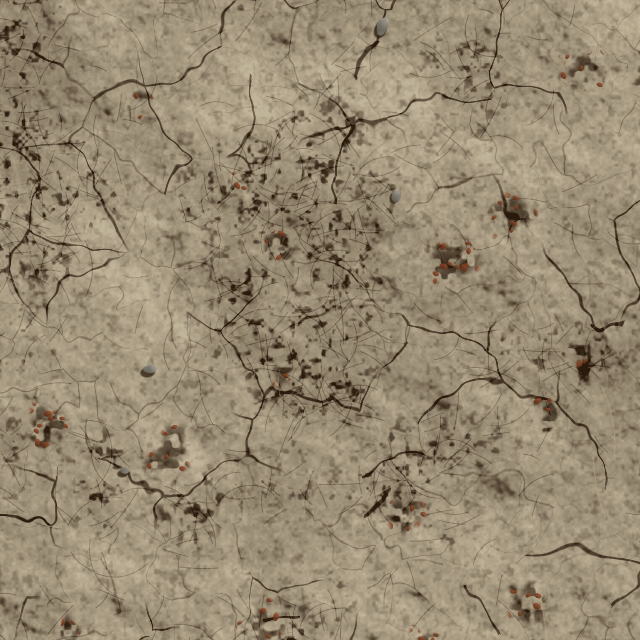
A Shadertoy shader for this texture:

```glsl
const vec3 DARK_SOIL = vec3(0.16, 0.10, 0.045);
const vec3 PALE_SOIL = vec3(0.69, 0.64, 0.54);
const vec3 STRAW = vec3(0.72, 0.65, 0.52);
const vec3 RUST = vec3(0.47, 0.23, 0.12);
const vec3 STONE = vec3(0.56, 0.54, 0.49);
const vec2 LIGHT = vec2(0.6, 0.8);
const float BASE_TONE = 0.91;
const float RELIEF = 1.5;
const float GRAIN = 0.24;
const float CRACK_CELLS = 8.0;
const float CRACK_WIDTH = 0.0017;
const float FINE_CELLS = 17.0;
const float FINE_WIDTH = 0.0009;
const float CLUMP_GRID = 5.0;
const float CHIP_GRID = 65.0;
const float STONE_GRID = 7.0;
const float SOFTNESS = 0.0012;

vec2 hash2(vec2 p) {
    vec3 q = fract(p.xyx * vec3(0.1031, 0.1030, 0.0973));
    q += dot(q, q.yzx + 33.33);
    return fract((q.xx + q.yz) * q.zy);
}

float noise(vec2 p) {
    vec2 i = floor(p), f = fract(p);
    f = f * f * (3.0 - 2.0 * f);
    float low = mix(hash2(i).x, hash2(i + vec2(1, 0)).x, f.x);
    float high = mix(hash2(i + vec2(0, 1)).x, hash2(i + vec2(1, 1)).x, f.x);
    return mix(low, high, f.y);
}

float fbm(vec2 p) {
    float sum = 0.0, amp = 0.5;
    for (int i = 0; i < 5; i++) {
        sum += amp * noise(p);
        p = mat2(1.6, 1.2, -1.2, 1.6) * p + 17.3;
        amp *= 0.52;
    }
    return sum;
}

float litterAt(vec2 uv) {
    return smoothstep(0.48, 0.74, 0.65 * noise(uv * 4.5 + 31.0) + 0.35 * noise(uv * 13.0 + 7.0));
}

// Voronoi borders; each border gets its own random width
float cracks(vec2 uv, float cells, float width, float soft) {
    vec2 p = uv * cells, base = floor(p), nearest = vec2(0), nearId = vec2(0);
    float best = 9.0;
    for (int k = 0; k < 9; k++) {
        vec2 id = base + vec2(k % 3 - 1, k / 3 - 1);
        vec2 d = id + hash2(id + cells) - p;
        if (dot(d, d) < best) { best = dot(d, d); nearest = d; nearId = id; }
    }
    float ink = 0.0;
    for (int k = 0; k < 25; k++) {
        vec2 id = nearId + vec2(k % 5 - 2, k / 5 - 2);
        if (id == nearId) continue;
        vec2 d = id + hash2(id + cells) - p;
        float edge = dot(0.5 * (nearest + d), normalize(d - nearest)) / cells;
        float strength = hash2((id + nearId) * 1.7 + 91.0).x;
        float w = width * (0.25 + 1.1 * strength);
        ink = max(ink, smoothstep(w + soft, w - soft, edge) * smoothstep(0.2, 0.6, strength));
    }
    return ink;
}

// Bent strands scattered on a grid; litterBias 1 keeps them inside litter
float strands(vec2 uv, float grid, float halfLen, float width, float chance, float litterBias, float seed, float soft) {
    vec2 p = uv * grid + seed, base = floor(p);
    float ink = 0.0;
    for (int k = 0; k < 9; k++) {
        vec2 id = base + vec2(k % 3 - 1, k / 3 - 1);
        vec2 spot = id + hash2(id), rnd = hash2(id + 53.0);
        float density = mix(1.0, litterAt((spot - seed) / grid), litterBias);
        if (hash2(id + 19.0).x > chance * density) continue;
        float angle = 6.2832 * rnd.x;
        vec2 axis = vec2(cos(angle), sin(angle)), d = p - spot;
        vec2 q = vec2(dot(d, axis), dot(d, vec2(-axis.y, axis.x)));
        q.y += (rnd.y - 0.5) * 0.9 * q.x * q.x;
        q.x = max(abs(q.x) - halfLen * (0.4 + 0.6 * rnd.y), 0.0);
        ink = max(ink, smoothstep(width + soft, width - soft, length(q) / grid));
    }
    return ink;
}

// Ragged heaps of debris: strength at a point
float clumps(vec2 uv) {
    vec2 p = uv * CLUMP_GRID, base = floor(p);
    float heap = 0.0;
    for (int k = 0; k < 9; k++) {
        vec2 id = base + vec2(k % 3 - 1, k / 3 - 1), rnd = hash2(id + 71.0);
        float radius = rnd.x < 0.6 ? 0.08 + 0.13 * rnd.y : 0.001;
        heap = max(heap, 1.0 - length(p - id - hash2(id + 5.0)) / radius);
    }
    return heap;
}

// Oval pieces: x is coverage, y is shading across the piece
vec2 pieces(vec2 uv, float grid, float size, float chance, float soft) {
    vec2 p = uv * grid, base = floor(p), result = vec2(0);
    for (int k = 0; k < 9; k++) {
        vec2 id = base + vec2(k % 3 - 1, k / 3 - 1), rnd = hash2(id + 37.0);
        if (rnd.x > chance) continue;
        vec2 d = p - id - hash2(id + 11.0);
        float angle = 6.2832 * rnd.y, r = size * (0.5 + 0.5 * hash2(id + 3.0).y);
        vec2 q = mat2(cos(angle), sin(angle), -sin(angle), cos(angle)) * d;
        float cover = smoothstep(soft, -soft, (length(q * vec2(1.0, 1.5)) - r) / grid);
        if (cover > result.x) result = vec2(cover, dot(d, LIGHT) / r);
    }
    return result;
}

void mainImage(out vec4 fragColor, in vec2 fragCoord) {
    vec2 uv = fragCoord / iResolution.y;
    float soft = max(SOFTNESS, 0.6 / iResolution.y);
    vec2 wobble = vec2(noise(uv * 11.0), noise(uv * 11.0 + 40.0)) - 0.5;
    vec2 jitter = vec2(noise(uv * 48.0), noise(uv * 48.0 + 80.0)) - 0.5;
    vec2 warped = uv + 0.06 * wobble + 0.014 * jitter;
    float litter = litterAt(uv);

    // Lit, mottled and grainy ground
    float slope = fbm((uv - LIGHT * 0.004) * 10.0) - fbm((uv + LIGHT * 0.004) * 10.0);
    float tone = BASE_TONE + 0.35 * (fbm(uv * 5.0 + 60.0) - 0.48) + RELIEF * slope;
    tone -= 0.5 * smoothstep(0.05, 0.13, -slope);
    tone += GRAIN * (0.5 * noise(uv * 130.0) + 0.5 * noise(uv * 260.0) - 0.5);
    float crumbs = smoothstep(0.55, 0.85, 0.6 * noise(uv * 85.0 + 9.0) + 0.4 * noise(uv * 190.0));
    tone -= 0.08 * litter + crumbs * (0.2 + 0.55 * litter);

    // Broken crack network
    float broken = smoothstep(0.3, 0.55, noise(uv * 9.0 + 22.0));
    tone -= 0.65 * broken * cracks(warped, CRACK_CELLS, CRACK_WIDTH, soft);
    tone -= 0.3 * (1.0 - 0.6 * broken) * cracks(warped + 0.37, FINE_CELLS, FINE_WIDTH, soft);

    // Dry stalks and twigs
    float pale = strands(uv, 9.0, 0.6, 0.0008, 0.22, 0.5, 13.0, soft);
    for (int i = 0; i < 3; i++) {
        float layer = float(i);
        tone -= 0.34 * strands(uv, 17.0 + 6.0 * layer, 0.8, 0.0006, 0.9, 0.92, 29.0 * layer + 3.0, soft);
        pale = max(pale, 0.7 * strands(uv, 20.0 + 5.0 * layer, 0.8, 0.0005, 0.5, 1.0, 41.0 * layer + 8.0, soft));
    }
    tone -= 0.7 * strands(warped, 5.0, 0.2, 0.0028, 0.16, 0.0, 67.0, soft);

    // Debris heaps with rusty chips
    float heap = clumps(uv + 0.03 * jitter);
    float rubble = smoothstep(0.0, 0.5, heap) * smoothstep(0.35, 0.65, noise(uv * 95.0 + 4.0));
    tone -= 0.6 * rubble;
    vec3 color = mix(DARK_SOIL, PALE_SOIL, clamp(tone, 0.0, 1.12));
    color = mix(color, STRAW, 0.55 * pale);
    vec2 chip = pieces(uv, CHIP_GRID, 0.45, 0.5, soft);
    float chipArea = smoothstep(0.0, 0.25, heap);
    color = mix(color, RUST * (1.0 + 0.35 * chip.y), 0.85 * chip.x * chipArea);

    // Scattered stones and their shadows
    float shadow = pieces(uv + LIGHT * 0.006, STONE_GRID, 0.11, 0.09, 2.0 * soft).x;
    vec2 stone = pieces(uv + 0.004 * jitter, STONE_GRID, 0.11, 0.09, soft);
    color = mix(color, DARK_SOIL, 0.75 * shadow);
    color = mix(color, STONE * (0.9 + 0.25 * stone.y + 0.2 * (noise(uv * 150.0) - 0.5)), stone.x);
    fragColor = vec4(color, 1.0);
}
```
